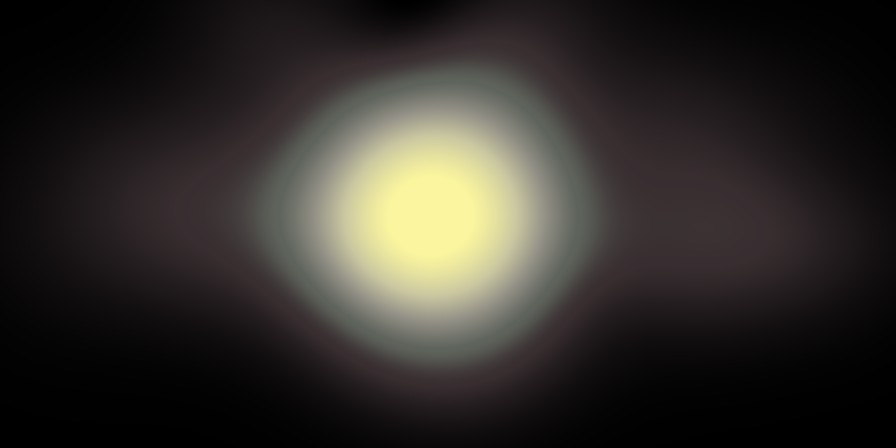
Give the GLSL for this background, as a Shadertoy shader.

```glsl
// Soft yellow orb glowing through dim mauve haze on black.

// Elliptical Gaussian haze patch.
float haze(vec2 p, vec2 center, vec2 size) {
    vec2 q = (p - center) / size;
    return exp(-dot(q, q));
}

// Round glow with a broad bright heart.
float orb(vec2 p, vec2 center, float radius) {
    return exp(-pow(length(p - center) / radius, 2.3));
}

// Gentle cloud-like displacement from layered sines.
vec2 drift(vec2 p, float amount) {
    vec2 wave = sin(p.yx * vec2(9.0, 7.0) + vec2(0.6, 2.1));
    wave += 0.5 * sin(p.yx * vec2(17.0, 13.0) + p * 5.0);
    return p + amount * wave;
}

// Brightness to colour: black, mauve, moss grey, warm grey, straw, yellow.
vec3 glowColor(float level) {
    const vec3 mauve = vec3(0.22, 0.18, 0.19);
    const vec3 moss = vec3(0.37, 0.39, 0.36);
    const vec3 warmGrey = vec3(0.58, 0.57, 0.53);
    const vec3 straw = vec3(0.79, 0.78, 0.63);
    const vec3 yellow = vec3(0.98, 0.96, 0.62);
    vec3 color = mauve * clamp(level / 0.20, 0.0, 1.0);
    color = mix(color, moss, smoothstep(0.20, 0.39, level));
    color = mix(color, warmGrey, clamp((level - 0.39) / 0.18, 0.0, 1.0));
    color = mix(color, straw, clamp((level - 0.57) / 0.18, 0.0, 1.0));
    return mix(color, yellow, clamp((level - 0.75) / 0.22, 0.0, 1.0));
}

void mainImage(out vec4 fragColor, in vec2 fragCoord) {
    // Canvas height is one unit; x is centred, then shifted to run 0..2.
    vec2 p = (fragCoord - 0.5 * iResolution.xy) / iResolution.y + vec2(1.0, 0.5);
    vec2 cloud = drift(p, 0.012);

    // Side wings
    float level = 0.20 * haze(cloud, vec2(0.45, 0.52), vec2(0.36, 0.23));
    level += 0.20 * haze(cloud, vec2(1.59, 0.46), vec2(0.34, 0.19));

    // Upper wisps and lower fringe
    level += 0.11 * haze(cloud, vec2(1.54, 0.71), vec2(0.30, 0.20));
    level += 0.09 * haze(cloud, vec2(0.62, 0.92), vec2(0.22, 0.20));
    level += 0.10 * haze(cloud, vec2(1.17, 0.90), vec2(0.20, 0.19));
    level += 0.05 * haze(cloud, vec2(1.08, 0.16), vec2(0.26, 0.14));

    // Dark gap above the orb
    level -= 0.07 * haze(cloud, vec2(0.92, 0.99), vec2(0.13, 0.11));

    // Central orb
    level += 1.0 * orb(p, vec2(0.969, 0.518), 0.29);

    fragColor = vec4(glowColor(level), 1.0);
}
```
